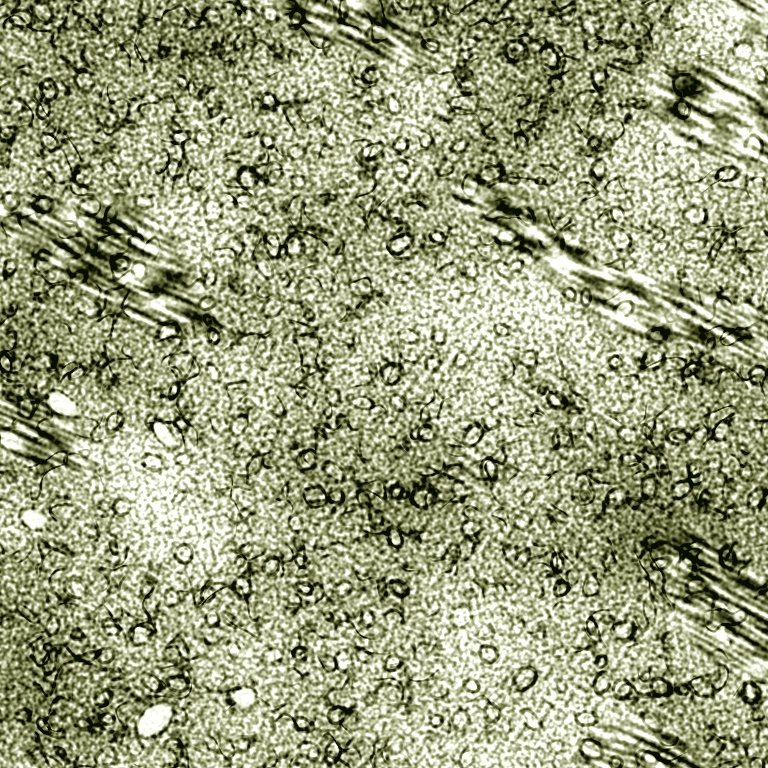
Reproduce this texture procedurally as a WebGL 1 fragment shader.

```glsl
precision highp float;
// Olive-toned electron micrograph of cell tissue: grain, membranes, vesicles and lamellae.
uniform vec2 u_resolution;

float hash(vec2 p) {
  return fract(sin(dot(p, vec2(127.1, 311.7))) * 43758.5453);
}

mat2 rotation(float a) {
  return mat2(cos(a), sin(a), -sin(a), cos(a));
}

// Slope contribution of one lattice corner
float corner(vec2 cell, vec2 offset) {
  float a = 6.2832 * hash(cell);
  return dot(vec2(cos(a), sin(a)), offset);
}

// Gradient noise, centred on zero
float noise(vec2 p) {
  vec2 i = floor(p), f = fract(p);
  vec2 w = f * f * f * (f * (f * 6.0 - 15.0) + 10.0);
  vec2 e = vec2(1.0, 0.0);
  return mix(mix(corner(i, f), corner(i + e, f - e), w.x),
             mix(corner(i + e.yx, f - e.yx), corner(i + 1.0, f - 1.0), w.x), w.y);
}

// Distance to scattered ovals, one candidate per unit cell
float ovals(vec2 p, float share, float minRadius, float maxRadius, float stretch) {
  float nearest = 1.0;
  vec2 base = floor(p);
  for (int y = -1; y <= 1; y++) {
    for (int x = -1; x <= 1; x++) {
      vec2 cell = base + vec2(float(x), float(y));
      if (hash(cell + 5.3) > share) continue;
      vec2 centre = cell + 0.2 + 0.6 * vec2(hash(cell + 11.7), hash(cell + 23.1));
      vec2 d = rotation(3.1416 * hash(cell + 31.9)) * (p - centre);
      d.y *= 1.0 + stretch * hash(cell + 43.3);
      nearest = min(nearest, length(d) - mix(minRadius, maxRadius, hash(cell + 57.7)));
    }
  }
  return nearest;
}

// Thin wandering outlines along one level of a noise field
float membrane(vec2 p, float level) {
  return 1.0 - smoothstep(0.02, 0.1, abs(noise(p) - level));
}

void main() {
  vec2 p = gl_FragCoord.xy / u_resolution.y;
  vec2 warp = vec2(noise(p * 19.0 + 3.0), noise(p * 19.0 + 47.0));
  vec2 q = p + 0.012 * warp;

  // Broad shading and fine grain
  float shade = noise(p * 3.3 + 8.4) + 0.6 * noise(p * 8.0 + 21.0);
  float grain = 0.72 * noise(rotation(0.6) * p * 145.0 + 13.0)
              + 0.42 * noise(rotation(1.1) * p * 215.0 + 71.0);
  float tone = 0.72 + 0.36 * shade + grain;

  // Broken membranes, sparse in the pale cytoplasm
  float broken = smoothstep(-0.14, 0.16, noise(p * 24.0 + 90.0));
  float crowded = 1.0 - 0.75 * smoothstep(0.12, 0.4, shade);
  float lines = max(membrane(rotation(0.4) * q * 34.0 + 5.0, 0.09),
                    0.8 * membrane(rotation(1.0) * q * 27.0 + 60.0, -0.12));
  tone -= 0.5 * lines * broken * crowded;

  // Stacked lamellae following a slanted, bending course
  float bend = 0.02 * noise(p * 5.0 + 17.0);
  vec2 along = rotation(0.45 + 0.0) * p + vec2(0.0, bend);
  float stack = smoothstep(0.16, 0.34, noise(along * vec2(3.2, 7.0) + 33.0));
  float strands = noise(along * vec2(20.0, 120.0) + 7.0);
  tone += stack * (1.3 * strands - 0.1 - 0.5 * grain);

  // Small vesicles: dark rim, pale inside
  float vesicle = ovals(q * 24.0 + 2.0, 0.4, 0.2, 0.34, 0.5);
  float rim = 1.0 - smoothstep(0.03, 0.11, abs(vesicle));
  tone += 0.16 * (1.0 - smoothstep(-0.1, 0.0, vesicle));
  tone -= 0.48 * rim * (0.6 + 0.4 * broken);

  // Clear white lumens with a faint border
  float lumen = ovals(q * 8.0 + 40.0, 0.13, 0.1, 0.19, 1.2);
  tone -= 0.3 * (1.0 - smoothstep(0.0, 0.035, abs(lumen - 0.025)));
  tone = mix(tone, 1.0 + 0.2 * grain, 1.0 - smoothstep(-0.03, 0.01, lumen));

  // Rare dense dark bodies with ragged edges
  float body = ovals(q * 5.0 + 63.0, 0.11, 0.08, 0.14, 0.8) + 0.12 * noise(p * 60.0);
  tone -= 0.55 * (1.0 - smoothstep(-0.05, 0.03, body));

  // Olive ink on pale paper
  tone = clamp(tone, 0.03, 1.0);
  vec3 olive = vec3(tone, min(tone + 0.02, 1.0), pow(tone, 1.55) * 0.97);
  gl_FragColor = vec4(mix(olive, vec3(1.0), smoothstep(0.95, 1.0, tone) * 0.6), 1.0);
}
```
